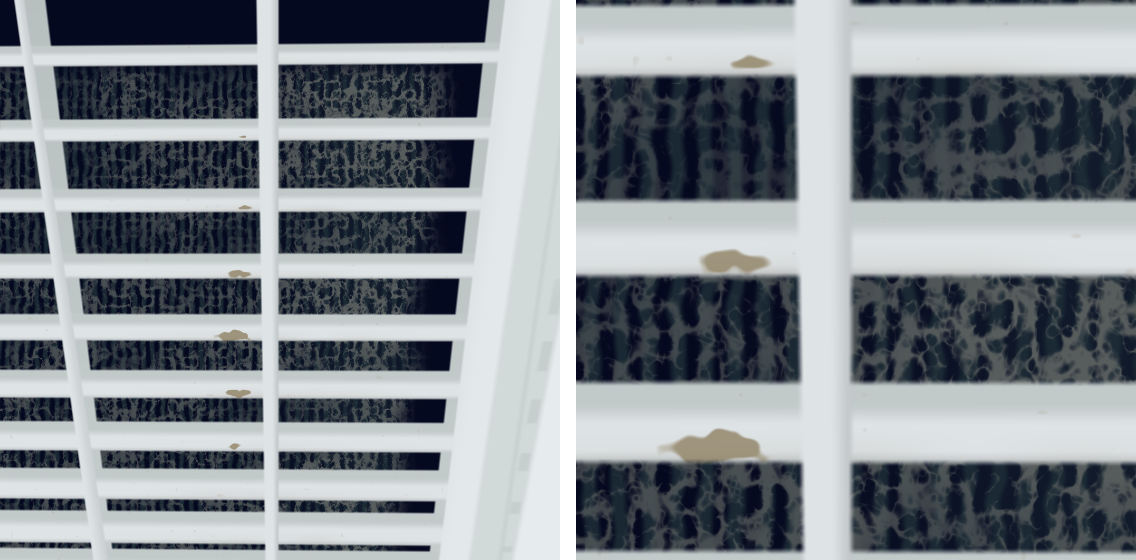
Left: the whole. Right: its middle third, enlarged.
This pattern is drawn by a WebGL 1 fragment shader. Its source:

```glsl
precision highp float;
uniform vec2 u_resolution;

const vec3 WHITE = vec3(0.87, 0.89, 0.90);
const vec3 SHADE = vec3(0.72, 0.75, 0.75);
const vec3 NAVY = vec3(0.02, 0.035, 0.12);
const vec3 STEEL = vec3(0.11, 0.17, 0.21);
const vec3 DUST = vec3(0.34, 0.36, 0.36);
const vec3 GRIME = vec3(0.58, 0.53, 0.42);
const float SOFT = 0.0025;

float hash(vec2 p) {
  return fract(sin(dot(p, vec2(127.1, 311.7))) * 43758.545);
}

float noise(vec2 p) {
  vec2 i = floor(p), f = fract(p);
  f = f * f * (3.0 - 2.0 * f);
  float a = mix(hash(i), hash(i + vec2(1.0, 0.0)), f.x);
  float b = mix(hash(i + vec2(0.0, 1.0)), hash(i + vec2(1.0, 1.0)), f.x);
  return mix(a, b, f.y);
}

// Thin tangled strands from ridged octaves
float fibres(vec2 p) {
  float sum = 0.0, weight = 0.5;
  for (int i = 0; i < 3; i++) {
    float ridge = 1.0 - abs(2.0 * noise(p) - 1.0);
    sum += weight * ridge * ridge;
    p = mat2(1.6, 1.2, -1.2, 1.6) * p + 7.3;
    weight *= 0.6;
  }
  return sum;
}

float band(float x, float lo, float hi, float soft) {
  return smoothstep(lo - soft, lo + soft, x) * (1.0 - smoothstep(hi - soft, hi + soft, x));
}

// Slats shrink in pitch down the grille: mask, height within slat, index
vec3 slats(float y) {
  vec3 best = vec3(0.0);
  for (int i = 0; i < 10; i++) {
    float n = float(i);
    float low = 0.116 + 0.1393 * n - 0.00404 * n * n;
    float thick = 0.037 + 0.0026 * n;
    float mask = band(y, low - thick, low, SOFT);
    if (mask > best.x) best = vec3(mask, (y - low + thick) / thick, n);
  }
  return best;
}

// Dark fins clogged with lint
vec3 interior(vec2 q, float rightEdge) {
  float warp = noise(q * vec2(45.0, 60.0)) * 0.35;
  float fin = smoothstep(0.12, 0.4, abs(fract(q.x * 58.0 + warp) - 0.5));
  float lit = smoothstep(0.09, 0.15, q.y)
            * (1.0 - smoothstep(-0.09, -0.015, q.x - rightEdge + 0.03 * noise(q * 20.0)));
  float clump = smoothstep(0.25, 0.75, noise(q * vec2(9.0, 14.0) + 3.0));
  float heap = exp(-pow((q.x - 0.66) / 0.13, 2.0));
  float cover = clamp(0.35 + 0.4 * clump + 0.45 * heap, 0.0, 1.0);
  float lint = smoothstep(0.36, 0.76, fibres(q * vec2(75.0, 65.0)) + 0.12 * fin);
  vec3 col = mix(NAVY, STEEL, fin * 0.9);
  col = mix(col, STEEL, 0.5 * heap);
  col = mix(col, DUST, lint * cover);
  return mix(NAVY, col, lit);
}

// Pale slat top, bright rounded front, grime on the lower lip
vec3 slatColour(vec2 q, float h, float n) {
  vec3 col = mix(SHADE + 0.04, WHITE, smoothstep(0.25, 0.55, h));
  col *= 1.0 - 0.10 * smoothstep(0.84, 1.0, h);
  float smear = noise(q * vec2(14.0, 40.0)) * smoothstep(0.5, 1.0, h);
  col = mix(col, GRIME, 0.16 * smear * exp(-pow((q.x - 0.48) / 0.2, 2.0)));
  float size = max(0.0, 1.0 - 0.3 * abs(n - 4.0));
  float centre = 0.43 + 0.025 * (hash(vec2(n, 4.0)) - 0.5);
  vec2 d = vec2((q.x - centre) / 0.034, (h - 0.82) / 0.22);
  float stain = size - length(d) + 0.7 * (noise(q * 110.0) - 0.5);
  col = mix(col, GRIME, 0.85 * smoothstep(0.0, 0.25, stain));
  float speck = smoothstep(0.93, 0.99, noise(q * 95.0 + 20.0));
  return mix(col, GRIME, 0.15 * speck);
}

// Outer frame with slanted ridges, faint notches and a near bright edge
vec3 frameColour(vec2 q, float opening) {
  float t = q.x + 0.146 * q.y;
  float near = q.x + 0.195 * q.y;
  vec3 col = WHITE + 0.02 * smoothstep(0.91, 0.95, t);
  col = mix(col, SHADE + 0.10, smoothstep(0.978, 0.99, t));
  col = mix(col, SHADE + 0.07, band(t, 1.035, 1.043, 0.004));
  col = mix(col, SHADE + 0.03, 0.6 * opening * band(near, 1.088, 1.106, 0.004)
      * smoothstep(0.45, 0.55, q.y));
  return mix(col, WHITE + 0.03, smoothstep(1.105, 1.117, near));
}

void main() {
  vec2 q = gl_FragCoord.xy / u_resolution;
  q.y = 1.0 - q.y;
  float tilted = q.y - (q.x - 0.47) * (0.018 * q.y - 0.009);
  vec3 slat = slats(tilted);

  // Slanted edges of the posts and frame
  float postLeft = 0.026 + 0.141 * q.y;
  float postRight = 0.043 + 0.15 * q.y;
  float postWall = 0.081 + 0.122 * q.y;
  float frameWall = 0.874 - 0.108 * q.y;
  float frameLeft = 0.902 - 0.118 * q.y;
  float midLeft = 0.458 + 0.016 * q.y;
  float midRight = 0.4974;

  vec3 col = interior(q, frameWall);
  float walls = band(q.x, postLeft, postWall, SOFT)
              + smoothstep(frameWall - SOFT, frameWall + SOFT, q.x);
  col = mix(col, SHADE + 0.05 * q.y, min(walls, 1.0));
  col = mix(col, slatColour(q, slat.y, slat.z), slat.x);

  // Posts stand in front of the slats
  vec3 postColour = WHITE * (1.0 - 0.08 * smoothstep(postLeft, postRight, q.x));
  col = mix(col, postColour, band(q.x, postLeft, postRight, SOFT));
  float across = (q.x - midLeft) / (midRight - midLeft);
  vec3 midColour = WHITE * (1.0 - 0.12 * smoothstep(0.55, 1.0, across));
  col = mix(col, midColour, band(q.x, midLeft, midRight, SOFT));
  float frame = smoothstep(frameLeft - SOFT, frameLeft + SOFT, q.x);
  col = mix(col, frameColour(q, 1.0 - slat.x), frame);
  gl_FragColor = vec4(col, 1.0);
}
```
